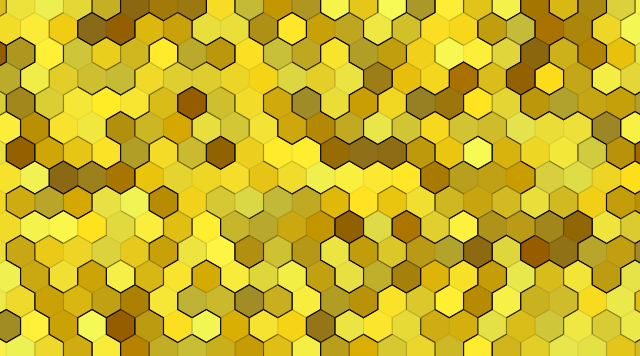
This pattern is drawn by a WebGL 1 fragment shader. Its source:

```glsl
precision highp float;

// Golden honeycomb: flat pointy-top hexagons, about 22.5 across and 14.4 rows down.
// Each cell hashes its lattice id into a brown-to-yellow tone; a border is inked
// more strongly the more the two cells it separates differ in colour.

uniform vec2 u_resolution;

float hash(vec2 p) {
    p = fract(p * vec2(0.1031, 0.1173) + 0.137);
    p += dot(p, p.yx + 33.33);
    return fract((p.x + p.y) * p.x * 17.31);
}

// Offset from the nearest centre of the two interleaved rectangular lattices
vec2 hexOffset(vec2 p) {
    vec2 period = vec2(1.0, 1.7320508);
    vec2 even = mod(p + 0.5 * period, period) - 0.5 * period;
    vec2 odd = mod(p, period) - 0.5 * period;
    return dot(even, even) < dot(odd, odd) ? even : odd;
}

vec3 cellColor(vec2 center) {
    // Whole-number id: half columns and rows
    vec2 id = floor(center * vec2(2.0, 1.1547) + 0.5) + 40.0;

    // Layered sines gather light and dark cells into loose clusters
    float drift = sin(center.x * 0.9 + 1.3 * sin(center.y * 0.7))
                + sin(center.y * 1.1 - center.x * 0.4);
    float tone = sqrt(clamp(hash(id) + 0.05 * drift, 0.015, 1.0));

    // Tint leans towards orange gold or towards khaki
    float tint = hash(id.yx + 71.0) - 0.5;
    vec3 color = mix(vec3(0.50, 0.31, 0.0), vec3(1.0, 0.95, 0.10), tone);
    color.b += 0.14 * tone * tone;
    return clamp(color + tint * vec3(-0.07, 0.07, 0.22), 0.0, 1.0);
}

void main() {
    // One unit is one cell width
    float scale = 12.456 / u_resolution.y;
    vec2 p = gl_FragCoord.xy * scale - vec2(0.72, 0.184);

    vec2 offset = hexOffset(p);
    vec2 center = p - offset;
    vec3 fill = cellColor(center);
    vec3 color = fill;
    float ink = 0.0;

    // Compare with the six neighbours
    for (int i = 0; i < 6; i++) {
        float angle = float(i) * 1.0471976;
        vec2 direction = vec2(cos(angle), sin(angle));
        float edge = 0.5 - dot(offset, direction);
        vec3 neighbor = cellColor(center + direction);

        // Soften the seam, then ink it by contrast
        float seam = 0.5 - 0.5 * smoothstep(0.0, 0.5 * scale, edge);
        color = mix(color, neighbor, seam);
        float contrast = smoothstep(0.03, 0.30, distance(fill.rg, neighbor.rg));
        float line = 1.0 - smoothstep(0.024 - 0.5 * scale, 0.024 + 0.5 * scale, edge);
        ink = max(ink, line * mix(0.06, 1.0, contrast));
    }

    gl_FragColor = vec4(mix(color, vec3(0.07, 0.05, 0.0), ink), 1.0);
}
```
